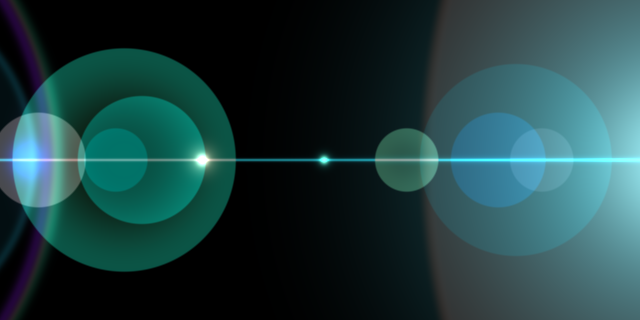
A Shadertoy shader for this background:

```glsl
// A lens flare: translucent ghost discs and small stars strung along a thin
// horizontal streak, with a cyan light beyond the right edge and chromatic
// arcs on the left. Every part is a distance function added to black.

const float AXIS = 0.5;

// Distance to a point on the flare axis
float axisDistance(vec2 p, float x) {
    return length(p - vec2(x, AXIS));
}

// Soft-edged disc; rim is the fraction of brightness reserved for its border
float ghost(vec2 p, float x, float radius, float rim) {
    float d = axisDistance(p, x);
    float aa = 1.2 / iResolution.y;
    float shade = mix(1.0, smoothstep(0.15, 1.0, d / radius), rim);
    return shade * (1.0 - smoothstep(-aa, aa, d - radius));
}

// Gaussian bump
float bell(float v, float width) {
    return exp(-v * v / (width * width));
}

vec3 sourceLight(vec2 p) {
    float d = axisDistance(p, 2.15);
    float reach = max(0.0, 1.0 - d / 1.45);
    vec3 light = vec3(0.28, 0.78, 0.85) * reach * reach;
    light += vec3(0.25, 0.20, 0.18) * bell(d, 0.25);

    // Huge warm disc whose left border crosses the frame
    float inside = 2.21 - axisDistance(p, 3.52);
    light += vec3(0.155, 0.09, 0.08) * smoothstep(-0.01, 0.045, inside);
    light += vec3(0.035, 0.0, -0.01) * bell(inside - 0.02, 0.018);
    return light;
}

vec3 leftArcs(vec2 p) {
    // Wide rainbow band
    float r = axisDistance(p, -0.82) - 1.02;
    float nearAxis = bell(p.y - AXIS, 0.25);
    vec3 arcs = vec3(0.13, 0.02, 0.22) * bell(r + 0.052, 0.020);
    arcs += vec3(0.02, 0.10, 0.07) * bell(r + 0.018, 0.017);
    arcs += vec3(0.09, 0.05, 0.03) * bell(r + 0.030, 0.012);
    arcs += vec3(0.02, 0.13, 0.12) * bell(r + 0.015, 0.025) * nearAxis;

    // Inner teal arc with a faint fill
    float inner = axisDistance(p, -0.43) - 0.547;
    arcs += vec3(0.01, 0.055, 0.065) * (1.0 - smoothstep(-0.02, 0.01, inner));
    arcs += vec3(0.02, 0.10, 0.12) * bell(inner + 0.012, 0.016);
    return arcs;
}

vec3 ghosts(vec2 p) {
    // Green group on the left
    vec3 c = vec3(0.03, 0.32, 0.27) * ghost(p, 0.388, 0.349, 0.95);
    c += vec3(0.055, 0.055, 0.015) * ghost(p, 0.388, 0.349, 0.0)
       * bell(axisDistance(p, 0.388), 0.27);
    c += vec3(-0.02, 0.25, 0.24) * ghost(p, 0.443, 0.200, 0.0);
    c += vec3(-0.03, 0.13, 0.14) * ghost(p, 0.362, 0.099, 0.0);
    c += vec3(0.27, 0.23, 0.23) * ghost(p, 0.120, 0.148, 0.1);

    // Small green disc and the blue group on the right
    c += vec3(0.16, 0.29, 0.21) * ghost(p, 1.271, 0.099, 0.2);
    c += vec3(-0.02, 0.07, 0.085) * ghost(p, 1.612, 0.300, 0.1);
    c += vec3(-0.02, 0.07, 0.15) * ghost(p, 1.557, 0.148, 0.0);
    c += vec3(0.07, 0.06, 0.07) * ghost(p, 1.693, 0.099, 0.0);
    return c;
}

vec3 stars(vec2 p) {
    float blue = axisDistance(p, 0.086);
    float white = axisDistance(p, 0.633);
    float mint = axisDistance(p, 1.013);
    vec3 c = vec3(0.02, 0.16, 0.75) * bell(blue, 0.052);
    c += vec3(0.12, 0.10, 0.20) * bell((p.x - 0.09) * 2.2, 0.10)
       * bell(p.y - AXIS, 0.12);
    c += vec3(0.95, 0.90, 0.80) * bell(white, 0.017);
    c += vec3(0.42, 0.30, 0.25) * bell(white, 0.042);
    c += vec3(0.50, 1.00, 0.82) * bell(mint, 0.012);
    c += vec3(0.05, 0.25, 0.24) * bell(mint, 0.023);
    return c;
}

vec3 streak(vec2 p) {
    float y = p.y - AXIS;
    // Warm over the green disc and the small right disc, cyan elsewhere
    float warm = max(ghost(p, 0.388, 0.349, 0.0), ghost(p, 1.271, 0.099, 0.0));
    vec3 tint = mix(vec3(0.10, 0.48, 0.52), vec3(0.40, 0.22, 0.24), warm);
    vec3 line = tint * bell(y, 0.0045);
    line += vec3(0.0, 0.10, 0.12) * bell(y, 0.012) * smoothstep(0.6, 1.5, p.x);
    return line;
}

void mainImage(out vec4 fragColor, in vec2 fragCoord) {
    // Height is one unit; x is measured on a canvas two units wide
    vec2 p = fragCoord / iResolution.y;
    p.x += 1.0 - 0.5 * iResolution.x / iResolution.y;

    vec3 color = sourceLight(p) + leftArcs(p) + ghosts(p) + stars(p) + streak(p);
    fragColor = vec4(clamp(color, 0.0, 1.0), 1.0);
}
```
